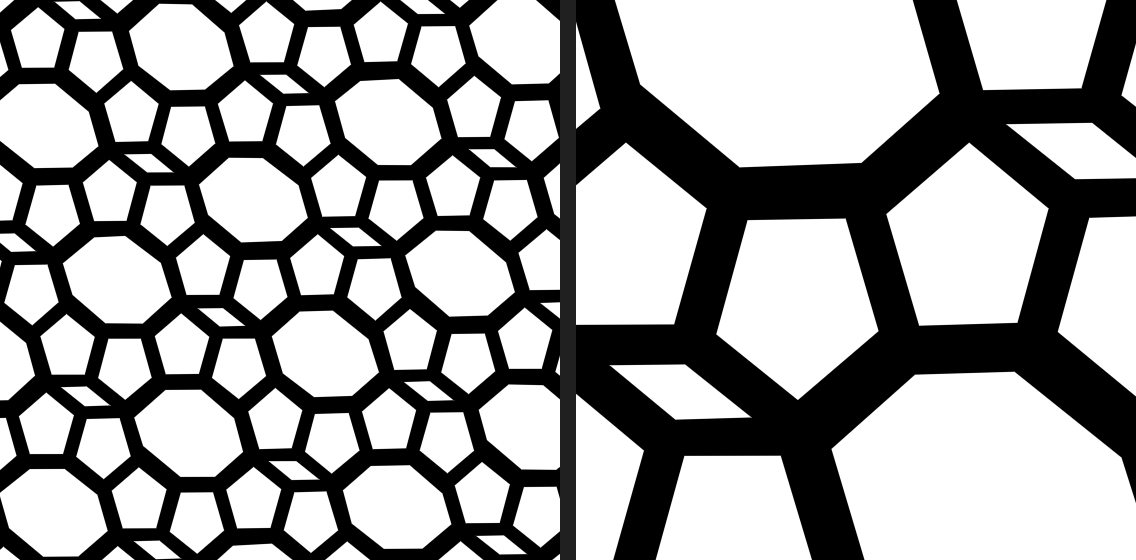
Left, the full canvas; right, a detail of the centre.
This pattern is drawn by a Shadertoy shader. Its source:

```glsl
const float TAU = 6.2831853;
const float INRADIUS = 0.688;          // regular pentagon with unit edges
const float PENTAGON_INSET = 0.0128;   // half wall widths, in canvas units
const float RHOMBUS_INSET = 0.0097;
const float WIDE_INSET = 0.0192;
const float SLANT_INSET = 0.0150;

// Random value from 0 to 1
float hash(vec3 p) {
    p = fract(p * vec3(0.1031, 0.1030, 0.0973));
    p += dot(p, p.yzx + 33.33);
    return fract((p.x + p.y) * p.z);
}

// Canvas distance to a half plane given in unit-edge space
float halfPlane(vec2 q, float angle, float reach, mat2 toUnit) {
    vec2 normal = vec2(cos(angle), sin(angle));
    return (dot(q, normal) - reach) / length(normal * toUnit);
}

// Half plane with a small hand-cut tilt and shift
float cutEdge(vec2 q, float angle, float reach, mat2 toUnit, vec3 seed, float amount) {
    float tilt = (hash(seed) - 0.5) * 0.07 * amount;
    float shift = (hash(seed + 17.0) - 0.5) * 0.005 * amount;
    return halfPlane(q, angle + tilt, reach, toUnit) + shift;
}

float pentagon(vec2 q, mat2 toUnit, vec3 seed) {
    float d = -1.0;
    for (int i = 0; i < 5; i++) {
        float angle = TAU * (float(i) / 5.0 - 0.25);
        d = max(d, cutEdge(q, angle, INRADIUS, toUnit, seed + float(i), 0.4));
    }
    return d + PENTAGON_INSET;
}

float rhombus(vec2 q, mat2 toUnit, vec3 seed) {
    float d = -1.0;
    for (int i = 0; i < 4; i++) {
        float angle = TAU * (0.25 - 0.1 * float(i % 2) + 0.5 * float(i / 2));
        d = max(d, cutEdge(q, angle, 0.294, toUnit, seed + float(i), 0.5));
    }
    return d + RHOMBUS_INSET;
}

// Stretched octagon: four pairs of opposite sides
float octagon(vec2 q, mat2 toUnit, vec3 seed) {
    float d = -1.0;
    for (int i = 0; i < 8; i++) {
        int side = i % 4;
        float angle = TAU * (0.05 + 0.1 * float(side) + 0.5 * float(i / 4));
        float reach = (side == 1 || side == 2) ? 1.063 : 1.245;
        float inset = side == 0 ? SLANT_INSET : WIDE_INSET;
        d = max(d, cutEdge(q, angle, reach, toUnit, seed + float(i), 1.0) + inset);
    }
    return d;
}

// All tiles belonging to one lattice cell
float cellTiles(vec2 q, vec2 cell, mat2 toUnit) {
    vec3 seed = vec3(cell + 50.0, 3.0);
    float d = octagon(q, toUnit, seed);
    d = min(d, rhombus(q - vec2(0.750, 2.308), toUnit, seed + 40.0));
    for (int i = 0; i < 2; i++) {
        vec2 turned = i == 0 ? q : -q;
        vec3 pairSeed = seed + 80.0 + 40.0 * float(i);
        d = min(d, pentagon(turned - vec2(-0.154, 1.725), toUnit, pairSeed));
        d = min(d, pentagon(turned - vec2(-1.155, -1.326), toUnit, pairSeed + 20.0));
    }
    return d;
}

// Nearest tile among the neighbouring cells
float tiling(vec2 q, mat2 lattice, mat2 toUnit) {
    vec2 home = round(inverse(lattice) * q);
    float d = 1.0;
    for (int y = -1; y <= 1; y++) {
        for (int x = -1; x <= 1; x++) {
            vec2 cell = home + vec2(x, y);
            d = min(d, cellTiles(q - lattice * cell, cell, toUnit));
        }
    }
    return d;
}

void mainImage(out vec4 fragColor, in vec2 fragCoord) {
    vec2 p = fragCoord / iResolution.y;
    float pixel = 1.0 / iResolution.y;

    // Unit-edge space, slightly stretched and sheared on the canvas
    mat2 toUnit = inverse(mat2(0.0780, 0.0012, -0.0007, 0.0897));
    mat2 lattice = mat2(1.618, -3.077, 4.736, -1.538);
    vec2 center = vec2(0.4518, 0.6419);

    float d = tiling(toUnit * (p - center), lattice, toUnit);
    float white = 1.0 - smoothstep(-0.7 * pixel, 0.7 * pixel, d);
    fragColor = vec4(vec3(white), 1.0);
}
```
